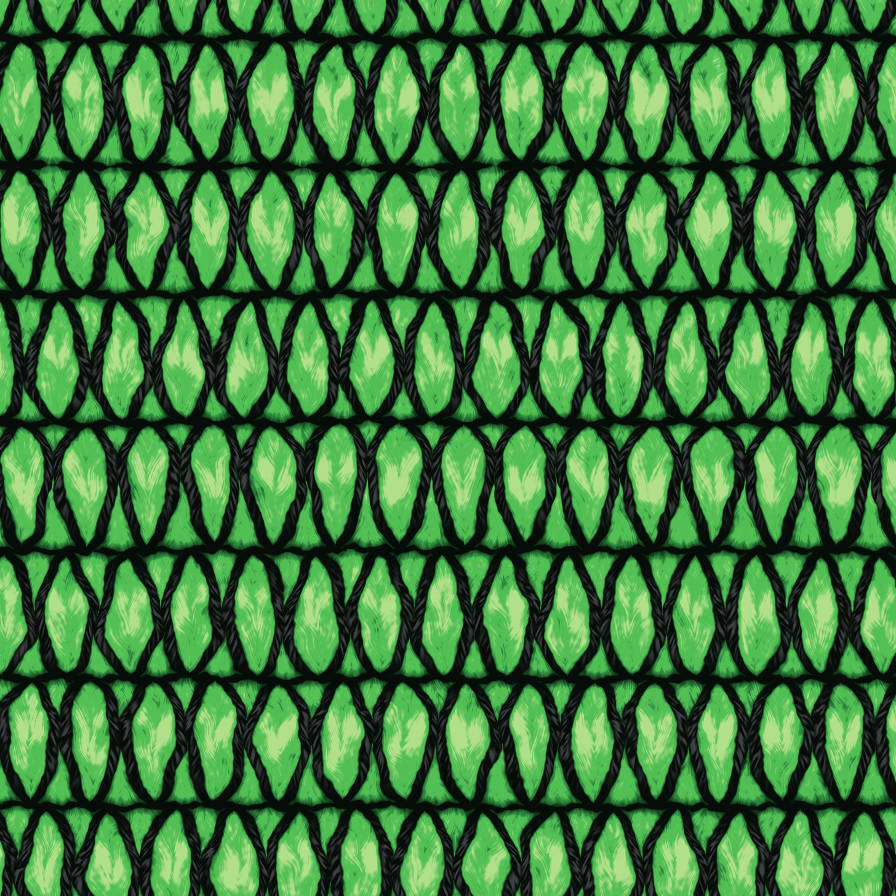
Reproduce this texture procedurally as a Shadertoy shader.

```glsl
const float COLUMNS = 14.28;        // stitches across
const float ROWS = 7.0;             // cords down
const float FIRST_SEAM = 0.1;       // height of the lowest seam
const float THREAD_RADIUS = 0.0060;
const float SEAM_RADIUS = 0.0030;
const float LOOP_MIN = 0.14;        // loop half width near the seams, in columns
const float LOOP_MAX = 0.43;        // loop half width at the crossings
const float JITTER = 0.05;          // irregularity of single stitches

// Per cord, from the bottom: sideways shift and height of the crossings
const float SHIFT[8] = float[8](0.75, 0.45, 0.06, 0.37, 0.93, 0.32, 0.32, 0.90);
const float CROSSING[8] = float[8](0.50, 0.60, 0.42, 0.70, 0.38, 0.56, 0.52, 0.50);

const vec3 BLACK = vec3(0.025, 0.05, 0.03);
const vec3 SHEEN = vec3(0.23, 0.25, 0.25);
const vec3 DEEP = vec3(0.06, 0.20, 0.08);
const vec3 SHADE = vec3(0.18, 0.53, 0.24);
const vec3 GREEN = vec3(0.32, 0.75, 0.33);
const vec3 LIGHT = vec3(0.70, 0.88, 0.54);

vec2 hash2(vec2 p) {
    vec3 h = fract(p.xyx * vec3(0.1031, 0.1030, 0.0973));
    h += dot(h, h.yzx + 33.33);
    return fract((h.xx + h.yz) * h.zy);
}

float gradientNoise(vec2 p) {
    vec2 cell = floor(p), f = fract(p);
    vec2 s = f * f * f * (f * (f * 6.0 - 15.0) + 10.0);
    vec2 o = vec2(0.0, 1.0);
    float a = dot(hash2(cell) * 2.0 - 1.0, f);
    float b = dot(hash2(cell + o.yx) * 2.0 - 1.0, f - o.yx);
    float c = dot(hash2(cell + o.xy) * 2.0 - 1.0, f - o.xy);
    float d = dot(hash2(cell + o.yy) * 2.0 - 1.0, f - o.yy);
    return mix(mix(a, b, s.x), mix(c, d, s.x), s.y);
}

// Green cord: slanted plies, fine fibres and a broken sheen along the middle
vec3 cordColor(vec2 p, float q, float v, float row, float seamDist, float threadDist) {
    float patches = gradientNoise(p * vec2(44.0, 30.0) + row * 7.0);
    float lean = q + 0.09 * gradientNoise(p * vec2(16.0, 40.0));
    float across = v * 2.3 - abs(lean) * 2.6 + patches * 0.3;
    float ply = 0.5 + 0.5 * cos(6.2832 * (across + 0.25 * gradientNoise(p * 30.0)));
    float fibre = gradientNoise(vec2(across * 13.0, lean * 5.0 + v * 2.0 + row * 17.0));
    float grain = gradientNoise(p * vec2(190.0, 150.0));
    float middle = smoothstep(0.08, 0.45, v) * smoothstep(0.98, 0.62, v);
    float groove = smoothstep(0.0, 0.06, abs(lean)) * smoothstep(0.0, 0.06, abs(abs(lean) - 0.5));

    float tone = 0.44 + 0.10 * ply + middle * (0.20 + 0.18 * ply);
    tone += 0.50 * patches * (0.4 + middle) + 0.30 * fibre + 0.22 * grain;
    tone *= mix(0.80, 1.0, groove);
    tone *= mix(0.25, 1.0, smoothstep(-0.001, 0.013, seamDist));
    tone *= mix(0.50, 1.0, smoothstep(0.0, 0.006, threadDist));

    vec3 color = mix(DEEP, SHADE, smoothstep(0.05, 0.27, tone));
    color = mix(color, GREEN, smoothstep(0.25, 0.43, tone));
    return mix(color, LIGHT, smoothstep(0.56, 0.92, tone));
}

// Black thread: twisted filaments with grey glints
vec3 threadColor(vec2 p, float offset, float spread) {
    float twist = gradientNoise(vec2(p.y * 170.0 + offset * 260.0, p.x * 130.0));
    float rounded = 1.0 - smoothstep(0.3, 1.1, abs(offset) / THREAD_RADIUS);
    float glint = smoothstep(-0.12, 0.25, twist) * rounded * smoothstep(0.1, 0.8, spread);
    return mix(BLACK, SHEEN, glint);
}

void mainImage(out vec4 fragColor, in vec2 fragCoord) {
    vec2 p = fragCoord / iResolution.y;
    float soft = max(1.0 / iResolution.y, 0.0012);

    // Cord coordinates, with slightly wandering seams
    float y = (p.y - FIRST_SEAM + 0.005 * gradientNoise(p * vec2(11.0, 3.0))) * ROWS;
    float row = floor(y);
    float v = y - row;
    int i = clamp(int(row) + 1, 0, 7);

    // Stitch coordinates, zero at the loop axis
    float x = p.x * COLUMNS - SHIFT[i] + 0.5;
    x += 0.16 * gradientNoise(p * vec2(20.0, 26.0) + row * 3.0);
    float column = floor(x);
    float q = x - column - 0.5;

    // Loop outline: a round tip, then widest where neighbouring threads cross
    float pinch = CROSSING[i];
    float rise = v < pinch ? v / pinch : (1.0 - v) / (1.0 - pinch);
    float spread = pow(max(sin(rise * 1.5708), 0.0), 1.25);
    float tip = sqrt(smoothstep(0.0, 0.22, rise));
    float side = step(0.0, q);
    float vary = hash2(vec2(column * 2.0 + side, row + 20.0)).x - 0.5;
    float loopWidth = mix(LOOP_MIN * tip, LOOP_MAX, spread);
    loopWidth += JITTER * vary * (1.0 - 0.7 * spread);
    float offset = (abs(q) - loopWidth) / COLUMNS;
    float fuzz = gradientNoise(p * 120.0) * 0.0018;
    float threadDist = abs(offset) * 0.92 - THREAD_RADIUS + fuzz;

    // Dark seam with a scalloped edge
    float scallop = 0.0022 * cos(6.2832 * q * 2.0);
    float seamDist = min(v, 1.0 - v) / ROWS - SEAM_RADIUS + scallop + fuzz * 2.0;

    vec3 color = cordColor(p, q, v, row, seamDist, threadDist);
    color = mix(BLACK, color, smoothstep(-soft, soft, seamDist));
    color = mix(threadColor(p, offset, spread), color, smoothstep(-soft, soft, threadDist));
    fragColor = vec4(color, 1.0);
}
```
